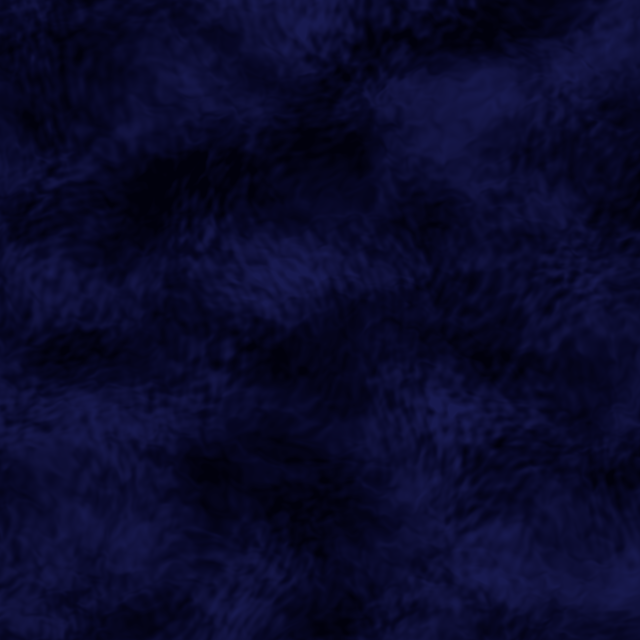
A three.js fragment shader for this texture:

```glsl
// Dark navy clouds: wide, flattened patches of gradient noise with ragged edges,
// overlaid with mottle and fine brushed grain whose direction changes by region.
// The summed tone, in standard deviations from the mean, picks the colour.

varying vec2 vUv;

const vec3 BLACK_BLUE = vec3(0.004, 0.003, 0.050);
const vec3 INK        = vec3(0.016, 0.016, 0.100);
const vec3 MIDNIGHT   = vec3(0.027, 0.028, 0.148);
const vec3 NAVY       = vec3(0.044, 0.047, 0.192);
const vec3 INDIGO     = vec3(0.068, 0.071, 0.243);
const vec3 HAZE       = vec3(0.095, 0.103, 0.315);

const vec2  CLOUD_SCALE    = vec2(3.3, 5.0);    // patches per canvas, across and up
const float CLOUD_CONTRAST = 3.5;
const float CLOUD_GAIN     = 0.54;
const float TONE_SHIFT     = -0.22;
const float WARP_SCALE     = 5.0;
const float WARP_AMOUNT    = 0.045;
const float FRAY_SCALE     = 38.0;              // raggedness of patch edges
const float FRAY_AMOUNT    = 0.019;
const vec2  GRAIN_SCALE    = vec2(36.0, 78.0);  // along and across a stroke
const float GRAIN_CONTRAST = 1.6;
const float GRAIN_PATCH    = 4.5;
const vec2  MOTTLE_SCALE   = vec2(52.0, 66.0);
const float MOTTLE_CONTRAST = 0.85;
const float FIRST_ANGLE    = -0.25;             // stroke directions, in radians
const float ANGLE_STEP     = -0.75;

float hash(vec2 p) {
  vec3 q = fract(p.xyx * vec3(0.1031, 0.1030, 0.0973));
  q += dot(q, q.yzx + 33.33);
  return fract((q.x + q.y) * q.z);
}

vec2 gradientAt(vec2 cell) {
  float angle = 6.2832 * hash(cell + 57.0);
  return vec2(cos(angle), sin(angle));
}

// Gradient noise, about -0.7 to 0.7
float noise(vec2 p) {
  vec2 cell = floor(p);
  vec2 f = p - cell;
  vec2 u = f * f * f * (f * (f * 6.0 - 15.0) + 10.0);
  vec2 e = vec2(1.0, 0.0);
  float a = dot(gradientAt(cell), f);
  float b = dot(gradientAt(cell + e.xy), f - e.xy);
  float c = dot(gradientAt(cell + e.yx), f - e.yx);
  float d = dot(gradientAt(cell + e.xx), f - e.xx);
  return mix(mix(a, b, u.x), mix(c, d, u.x), u.y);
}

mat2 rotation(float angle) {
  float c = cos(angle);
  float s = sin(angle);
  return mat2(c, s, -s, c);
}

vec2 noisePair(vec2 p) {
  return vec2(noise(p), noise(p + vec2(41.3, 17.9)));
}

// Octaves turned a little each time to hide the lattice
float clouds(vec2 p) {
  mat2 turn = rotation(0.5);
  float sum = 0.0;
  float weight = 1.0;
  for (int i = 0; i < 5; i++) {
    sum += weight * noise(p);
    p = turn * p * 2.03 + 19.7;
    weight *= CLOUD_GAIN;
  }
  return sum;
}

// Short strokes in three directions, each shown in its own soft regions
float brushedGrain(vec2 p) {
  float sum = 0.0;
  for (int i = 0; i < 3; i++) {
    float layer = float(i);
    vec2 stroke = rotation(FIRST_ANGLE + ANGLE_STEP * layer) * p * GRAIN_SCALE.x;
    stroke.y *= GRAIN_SCALE.y / GRAIN_SCALE.x;
    float region = smoothstep(-0.2, 0.4, noise(p * GRAIN_PATCH + 23.0 * layer + 7.0));
    sum += region * noise(stroke + 31.0 * layer);
  }
  return sum;
}

vec3 toneColour(float tone) {
  vec3 colour = mix(BLACK_BLUE, INK, clamp((tone + 2.2) / 0.86, 0.0, 1.0));
  colour = mix(colour, MIDNIGHT, clamp((tone + 1.34) / 0.83, 0.0, 1.0));
  colour = mix(colour, NAVY, clamp((tone + 0.51) / 0.67, 0.0, 1.0));
  colour = mix(colour, INDIGO, clamp((tone - 0.16) / 0.76, 0.0, 1.0));
  return mix(colour, HAZE, clamp((tone - 0.92) / 1.3, 0.0, 1.0));
}

void main() {
  // Bend the broad shapes, then fray their edges
  vec2 p = vUv + WARP_AMOUNT * noisePair(vUv * WARP_SCALE + 3.0);
  vec2 frayed = p + FRAY_AMOUNT * noisePair(p * FRAY_SCALE);

  float tone = TONE_SHIFT + CLOUD_CONTRAST * clouds(frayed * CLOUD_SCALE + 11.0);
  tone += GRAIN_CONTRAST * brushedGrain(p);
  tone += MOTTLE_CONTRAST * noise(frayed * MOTTLE_SCALE + 5.0);

  gl_FragColor = vec4(toneColour(tone), 1.0);
}
```
